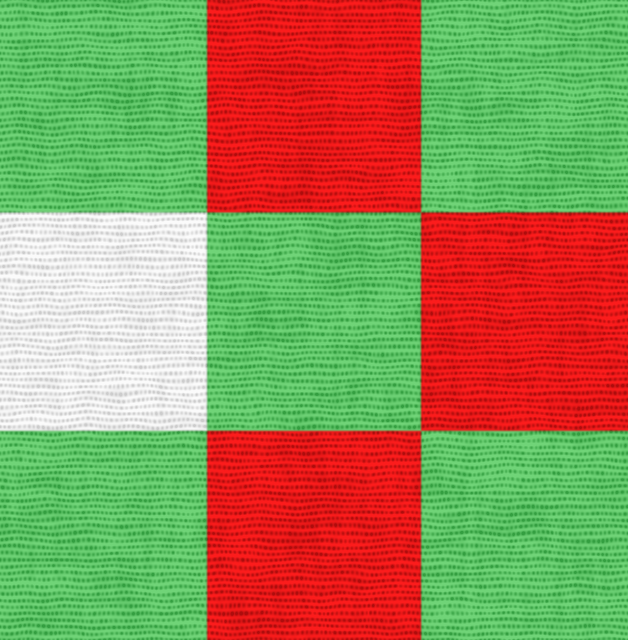
Reproduce this pattern procedurally as a WebGL 1 fragment shader.

```glsl
precision highp float;
// Draws woven linen in a three by three check of green, red and white.

uniform vec2 u_resolution;

const vec2 SEAM_X = vec2(0.3298, 0.6705);    // left and right seams
const vec2 SEAM_Y = vec2(0.3268, 0.6680);    // lower and upper seams
const float SEAM_SOFTNESS = 0.0024;
const float SEAM_SHADE = 0.07;
const vec2 THREADS = vec2(132.0, 96.0);      // threads across the canvas
const float THREAD_WOBBLE = 0.55;
const float STREAK_STRENGTH = 0.30;
const float BLOTCH_STRENGTH = 0.16;
const float TAU = 6.2831853;

const vec3 GREEN_DARK = vec3(0.20, 0.62, 0.25);
const vec3 GREEN_LIGHT = vec3(0.44, 0.83, 0.47);
const vec3 RED_DARK = vec3(0.68, 0.05, 0.05);
const vec3 RED_LIGHT = vec3(0.99, 0.11, 0.11);
const vec3 WHITE_DARK = vec3(0.80);
const vec3 WHITE_LIGHT = vec3(0.985);

float hash(vec2 p) {
  vec3 q = fract(p.xyx * 0.1031);
  q += dot(q, q.yzx + 33.33);
  return fract((q.x + q.y) * q.z);
}

float gradientDot(vec2 cell, vec2 offset) {
  float angle = TAU * hash(cell);
  return dot(vec2(cos(angle), sin(angle)), offset);
}

// Gradient noise, roughly -0.7 to 0.7
float noise(vec2 p) {
  vec2 cell = floor(p);
  vec2 f = fract(p);
  vec2 u = f * f * f * (f * (f * 6.0 - 15.0) + 10.0);
  float low = mix(gradientDot(cell, f),
                  gradientDot(cell + vec2(1.0, 0.0), f - vec2(1.0, 0.0)), u.x);
  float high = mix(gradientDot(cell + vec2(0.0, 1.0), f - vec2(0.0, 1.0)),
                   gradientDot(cell + 1.0, f - 1.0), u.x);
  return mix(low, high, u.y);
}

// Brightness of the cloth: dark pinholes between wavering threads
float weave(vec2 uv) {
  vec2 p = uv * THREADS;
  p.y += THREAD_WOBBLE * noise(uv * vec2(18.0, 24.0));
  p.x += THREAD_WOBBLE * noise(uv * vec2(30.0, 16.0) + 40.0);

  // Pinholes shift by half a thread from row to row
  float row = floor(p.y + 0.5);
  float column = p.x + 0.5 * mod(row, 2.0);
  float rowGap = 0.5 + 0.5 * cos(TAU * p.y);
  float columnGap = 0.5 + 0.5 * cos(TAU * column);
  float depth = 0.75 + 0.5 * hash(vec2(floor(column + 0.5), row));
  float gap = rowGap * (0.4 + 0.6 * columnGap) * depth;

  // Uneven yarn along both directions, and broad soft patches
  float streaks = noise(uv * vec2(8.0, 85.0) + 7.0)
                + 0.6 * noise(uv * vec2(70.0, 9.0) + 19.0);
  float blotches = noise(uv * 9.0 + 3.0);
  return clamp(1.0 - gap + STREAK_STRENGTH * streaks
               + BLOTCH_STRENGTH * blotches, 0.0, 1.0);
}

float softStep(float edge, float x) {
  return smoothstep(edge - SEAM_SOFTNESS, edge + SEAM_SOFTNESS, x);
}

// Thin line that peaks on either seam of one axis
float seamLine(vec2 seams, float x) {
  float d = min(abs(x - seams.x), abs(x - seams.y));
  return 1.0 - smoothstep(0.0, 2.0 * SEAM_SOFTNESS, d);
}

void main() {
  vec2 uv = gl_FragCoord.xy / u_resolution;
  float tone = weave(uv);

  // Check layout as three weights that sum to one
  float left = 1.0 - softStep(SEAM_X.x, uv.x);
  float right = softStep(SEAM_X.y, uv.x);
  float centre = 1.0 - left - right;
  float middle = softStep(SEAM_Y.x, uv.y) - softStep(SEAM_Y.y, uv.y);
  float greenPart = mix(1.0 - centre, centre, middle);
  float whitePart = middle * left;
  float redPart = 1.0 - greenPart - whitePart;

  vec3 color = greenPart * mix(GREEN_DARK, GREEN_LIGHT, tone)
             + whitePart * mix(WHITE_DARK, WHITE_LIGHT, tone)
             + redPart * mix(RED_DARK, RED_LIGHT, tone);

  float seam = max(seamLine(SEAM_X, uv.x), seamLine(SEAM_Y, uv.y));
  gl_FragColor = vec4(color * (1.0 - SEAM_SHADE * seam), 1.0);
}
```
